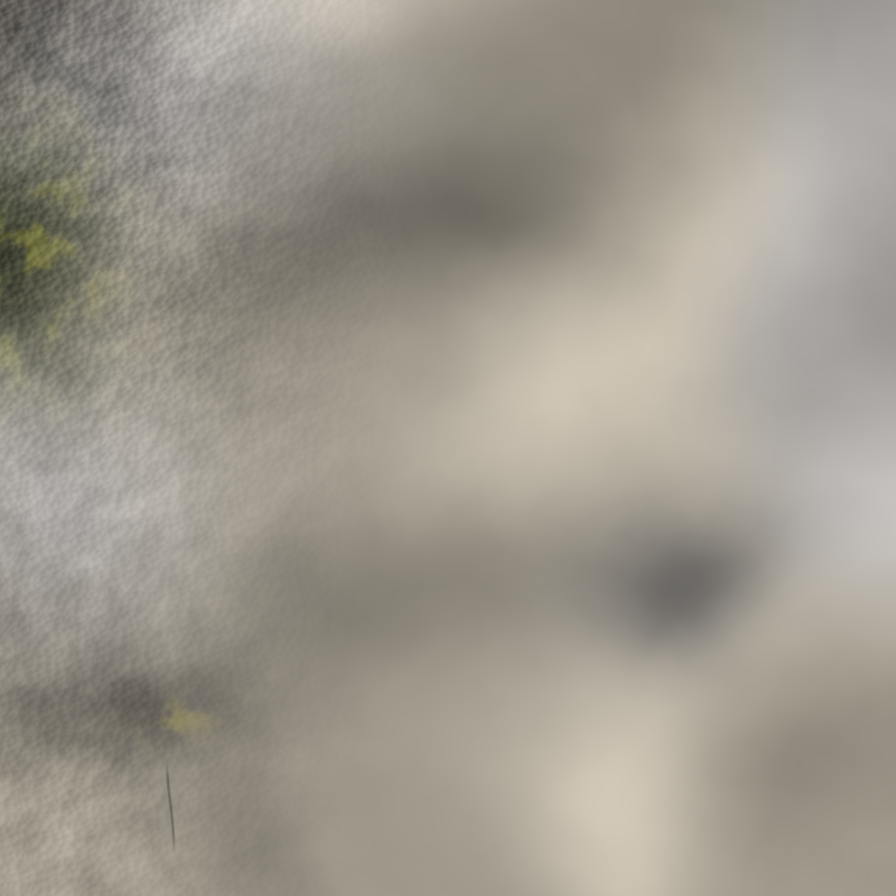
A Shadertoy shader for this texture:

```glsl
const float BASE_TONE = 0.595;
const vec3 WARM_TINT = vec3(1.045, 1.0, 0.915);
const vec3 COOL_TINT = vec3(1.005, 0.985, 0.968);
const vec3 MOSS_TINT = vec3(0.93, 1.0, 0.84);
const vec3 LICHEN_GLOW = vec3(0.11, 0.10, -0.04);
const float WARP_SCALE = 5.0;
const float WARP_AMOUNT = 0.05;
const float CLOUD_SCALE = 9.0;
const float CLOUD_CONTRAST = 0.045;
const float MOTTLE_SCALE = 42.0;
const float MOTTLE_CONTRAST = 0.07;
const float GRAIN_SCALE = 105.0;
const float GRAIN_CONTRAST = 0.13;
const vec2 LIGHT_STEP = vec2(-0.22, 0.28);

mat2 rotate(float angle) {
    float c = cos(angle), s = sin(angle);
    return mat2(c, -s, s, c);
}

vec2 hash2(vec2 p) {
    vec3 q = fract(p.xyx * vec3(0.1031, 0.1030, 0.0973));
    q += dot(q, q.yzx + 33.33);
    return fract((q.xx + q.yz) * q.zy);
}

// Layered sines, each layer turned and bent by its neighbour axis
float waves(vec2 p) {
    float sum = 0.0, gain = 0.5;
    for (int i = 0; i < 6; i++) {
        sum += gain * sin(p.x + 1.4 * sin(p.y * 0.8)) * cos(p.y + sin(p.x * 0.7));
        p = rotate(0.9) * p * 1.83 + 2.7;
        gain *= 0.52;
    }
    return sum;
}

// Distance to the nearest scattered grain centre
float cellular(vec2 p) {
    vec2 cell = floor(p), local = fract(p);
    float nearest = 4.0;
    for (int y = -1; y <= 1; y++)
    for (int x = -1; x <= 1; x++) {
        vec2 offset = vec2(x, y);
        vec2 d = offset + hash2(cell + offset) - local;
        nearest = min(nearest, dot(d, d));
    }
    return sqrt(nearest);
}

// Side-lit bumps from the slope of the cellular height
float relief(vec2 p) {
    return cellular(p) - cellular(p + LIGHT_STEP);
}

// Soft elliptical mass
float puff(vec2 p, vec2 centre, vec2 radius, float angle) {
    vec2 q = rotate(angle) * (p - centre) / radius;
    return exp(-dot(q, q));
}

float lightMasses(vec2 p) {
    float tone = 0.17 * puff(p, vec2(0.74, 0.63), vec2(0.40, 0.12), 0.80);
    tone += 0.19 * puff(p, vec2(1.00, 0.40), vec2(0.19, 0.14), 0.5);
    tone += 0.16 * puff(p, vec2(0.69, 0.08), vec2(0.11, 0.20), 0.15);
    tone += 0.07 * puff(p, vec2(0.10, 0.47), vec2(0.19, 0.12), 0.1);
    tone += 0.17 * puff(p, vec2(0.33, 1.00), vec2(0.18, 0.06), 0.1);
    return tone;
}

float darkMasses(vec2 p) {
    float tone = 0.15 * puff(p, vec2(0.50, 0.74), vec2(0.20, 0.08), 0.15);
    tone += 0.08 * puff(p, vec2(0.68, 0.93), vec2(0.20, 0.10), 0.6);
    tone += 0.09 * puff(p, vec2(0.26, 0.66), vec2(0.11, 0.08), 0.3);
    tone += 0.14 * puff(p, vec2(0.50, 0.36), vec2(0.22, 0.08), 0.1);
    tone += 0.19 * puff(p, vec2(0.77, 0.35), vec2(0.11, 0.065), 0.45);
    tone += 0.20 * puff(p, vec2(0.14, 0.23), vec2(0.16, 0.065), 0.1);
    tone += 0.10 * puff(p, vec2(0.30, 0.09), vec2(0.10, 0.12), 0.3);
    tone += 0.06 * puff(p, vec2(0.93, 0.14), vec2(0.12, 0.10), 0.4);
    tone += 0.20 * puff(p, vec2(0.00, 1.00), vec2(0.16, 0.10), 0.0);
    return tone;
}

void mainImage(out vec4 fragColor, in vec2 fragCoord) {
    vec2 uv = fragCoord / iResolution.xy;
    vec2 bend = vec2(waves(uv * WARP_SCALE + 1.3), waves(uv * WARP_SCALE + 8.1));
    vec2 p = uv + WARP_AMOUNT * bend;

    // Drifting haze
    float moss = puff(p, vec2(0.0, 0.72), vec2(0.11, 0.13), 0.0);
    float tone = BASE_TONE + lightMasses(p) - darkMasses(p) - 0.34 * moss;
    tone += CLOUD_CONTRAST * waves(rotate(0.6) * p * CLOUD_SCALE);

    // Rough ground emerging on the left
    float rough = 1.0 - smoothstep(0.02, 0.48, p.x - 0.06 * p.y);
    float upper = mix(0.5, 1.0, smoothstep(0.35, 0.85, p.y));
    float mottle = waves(p * MOTTLE_SCALE);
    float grain = relief(rotate(0.5) * uv * GRAIN_SCALE * vec2(1.0, 1.25));
    grain += 0.6 * relief(uv * GRAIN_SCALE * 0.47 + 9.0);
    tone += rough * (MOTTLE_CONTRAST * mottle + GRAIN_CONTRAST * upper * grain);

    // Thin dry stem
    vec2 stem = uv - vec2(0.19 + 0.004 * sin(uv.y * 30.0), 0.10);
    float stemLine = 1.0 - smoothstep(0.0005, 0.0025, abs(stem.x));
    tone -= 0.13 * stemLine * (1.0 - smoothstep(0.03, 0.055, abs(stem.y)));

    // Warm dust, cool mist and moss
    float cool = smoothstep(0.74, 0.94, p.x) * smoothstep(0.22, 0.42, p.y);
    cool = max(cool, puff(p, vec2(0.05, 0.45), vec2(0.20, 0.16), 0.0));
    cool = max(cool, puff(p, vec2(0.18, 0.93), vec2(0.24, 0.18), 0.0));
    cool = max(cool, 0.8 * puff(p, vec2(0.77, 0.35), vec2(0.12, 0.08), 0.4));
    vec3 color = tone * mix(WARM_TINT, COOL_TINT, cool);
    color *= mix(vec3(1.0), MOSS_TINT, moss);
    float lichen = moss + 0.8 * puff(p, vec2(0.20, 0.225), vec2(0.05, 0.025), 0.0);
    color += LICHEN_GLOW * lichen * smoothstep(0.05, 0.5, mottle);

    fragColor = vec4(clamp(color, 0.0, 1.0), 1.0);
}
```
